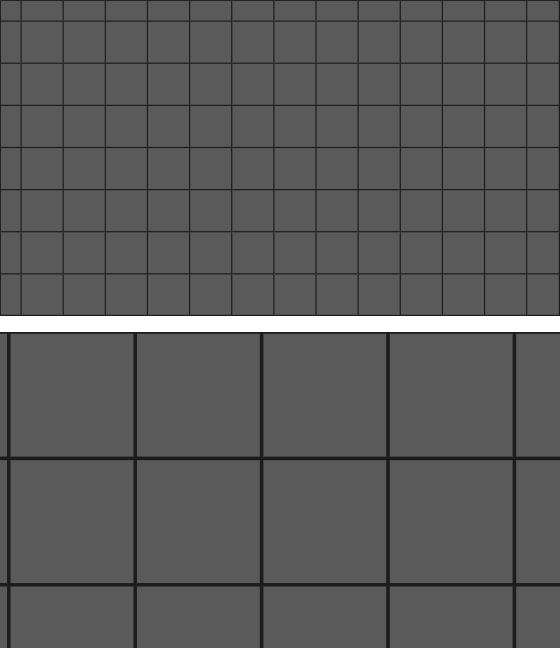
Top: the whole. Bottom: its middle third, enlarged.
This pattern is drawn by a Shadertoy shader. Its source:

```glsl
const float PITCH = 2.0 / 15.0;             // 7.5 cells per canvas height
const vec2 GRID_OFFSET = vec2(0.5, 0.0);    // in cells, from the lower left
const float LINE_WIDTH = 0.00375;
const float THIN_EDGE = 0.0028;             // left and top
const float THICK_EDGE = 0.0038;            // right and bottom
const vec3 TILE_COLOR = vec3(0.353);
const vec3 LINE_COLOR = vec3(0.108, 0.108, 0.106);

// Distance on each axis to the nearest grid line
vec2 gridDistance(vec2 p, float pitch, vec2 offset) {
    vec2 cell = fract(p / pitch - offset);
    return min(cell, 1.0 - cell) * pitch;
}

// Signed distance to the frame, negative inside it
float frameDistance(vec2 p, vec2 size, float thinEdge, float thickEdge) {
    vec2 lower = p - vec2(thinEdge, thickEdge);
    vec2 upper = size - p - vec2(thickEdge, thinEdge);
    vec2 nearest = min(lower, upper);
    return min(nearest.x, nearest.y);
}

// Share of a pixel covered by a shape at signed distance d
float coverage(float d, float pixel) {
    return clamp(0.5 - d / pixel, 0.0, 1.0);
}

void mainImage(out vec4 fragColor, in vec2 fragCoord) {
    float pixel = 1.0 / iResolution.y;
    vec2 p = fragCoord * pixel;
    vec2 size = iResolution.xy * pixel;

    // Grid lines
    vec2 toLine = gridDistance(p, PITCH, GRID_OFFSET);
    float grid = coverage(min(toLine.x, toLine.y) - 0.5 * LINE_WIDTH, pixel);

    // Canvas frame
    float frame = coverage(frameDistance(p, size, THIN_EDGE, THICK_EDGE), pixel);

    fragColor = vec4(mix(TILE_COLOR, LINE_COLOR, max(grid, frame)), 1.0);
}
```
